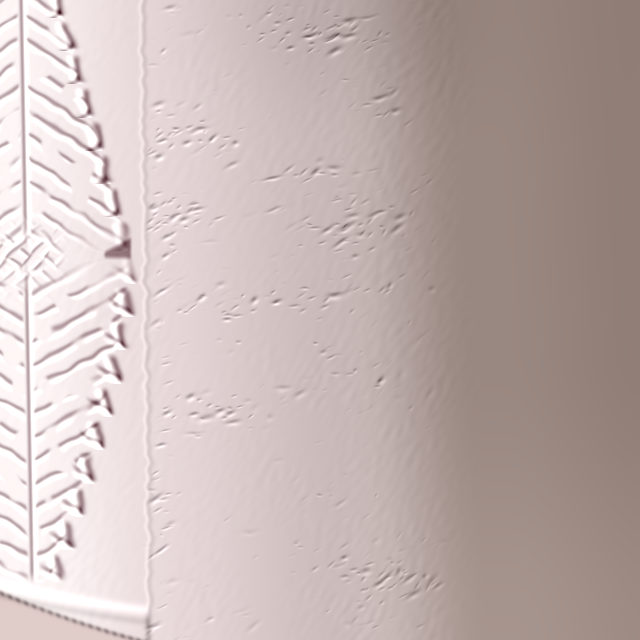
Reproduce this texture procedurally as a Shadertoy shader.

```glsl
// Side-lit pale plaster cylinder with a carved leaf, a raised seam, a base moulding and small dents.
const vec3 LIT = vec3(1.0, 0.965, 0.965);
const vec3 PALE = vec3(0.91, 0.85, 0.855);
const vec3 MID = vec3(0.775, 0.715, 0.71);
const vec3 SHADE = vec3(0.60, 0.53, 0.505);
const vec3 DEEP = vec3(0.565, 0.495, 0.465);
const vec3 BASE = vec3(0.88, 0.80, 0.79);
const vec3 CUT_TINT = vec3(0.36, 0.42, 0.40);
const float LEAF_MID = 0.6;     // height of the widest part
const float RIB_STEP = 0.037;   // spacing of the leaf ribs
const float RIM_STEP = 0.052;   // height of one rim tooth
const float DENT_CELL = 0.025;  // spacing of the dent lattice
const float DENT_DEPTH = 0.25;
const float GRAIN_DEPTH = 0.035;

// Dent clusters: centre and radii
const vec4 CLUSTERS[12] = vec4[12](
  vec4(0.50, 0.945, 0.13, 0.025), vec4(0.29, 0.79, 0.08, 0.02),
  vec4(0.60, 0.83, 0.03, 0.025), vec4(0.48, 0.725, 0.06, 0.015),
  vec4(0.28, 0.66, 0.06, 0.03), vec4(0.57, 0.655, 0.09, 0.035),
  vec4(0.57, 0.555, 0.10, 0.014), vec4(0.36, 0.525, 0.11, 0.02),
  vec4(0.51, 0.455, 0.025, 0.02), vec4(0.56, 0.41, 0.05, 0.018),
  vec4(0.34, 0.36, 0.06, 0.03), vec4(0.60, 0.10, 0.08, 0.05));

vec2 hash2(vec2 p) {
  vec3 q = fract(p.xyx * vec3(0.1031, 0.1030, 0.0973));
  q += dot(q, q.yzx + 33.33);
  return fract((q.xx + q.yz) * q.zy);
}

float corner(vec2 i, vec2 f, vec2 o) { return dot(hash2(i + o) * 2.0 - 1.0, f - o); }

float gradientNoise(vec2 p) {
  vec2 i = floor(p), f = fract(p), u = f * f * (3.0 - 2.0 * f), o = vec2(0, 1);
  return mix(mix(corner(i, f, o.xx), corner(i, f, o.yx), u.x),
             mix(corner(i, f, o.xy), corner(i, f, o.yy), u.x), u.y);
}

float bell(float d, float w) { return exp(-d * d / (w * w)); }

// Dark cut with a lit lip on its negative side
float groove(float d, float w) { return 0.65 * bell(d + 2.0 * w, w) - bell(d, w); }

vec3 wallColor(vec2 p) {
  float x = p.x + 0.05 * (p.y - 0.5);
  vec3 c = mix(LIT, PALE, smoothstep(0.02, 0.27, x));
  c = mix(c, MID, smoothstep(0.2, 0.58, x));
  c = mix(c, SHADE, smoothstep(0.54, 0.74, x));
  c = mix(c, DEEP, smoothstep(0.78, 1.0, x));
  c += 0.05 * smoothstep(0.45, 0.0, p.y) * smoothstep(0.45, 0.75, p.x);
  return c - 0.05 * smoothstep(0.75, 1.0, p.y) * bell(p.x - 0.52, 0.22);
}

float dentDensity(vec2 p) {
  float density = 0.1 + 0.4 * gradientNoise(p * vec2(10, 20)) + 0.35 * bell(p.x - 0.245, 0.025);
  for (int i = 0; i < 12; i++) {
    vec2 q = (p - CLUSTERS[i].xy) / CLUSTERS[i].zw;
    density += 0.8 * exp(-dot(q, q));
  }
  return density * smoothstep(0.225, 0.24, p.x) * smoothstep(0.77, 0.65, p.x);
}

// Short slanted nicks, one per lattice cell
float dents(vec2 p, float size) {
  float sum = 0.0;
  for (int k = 0; k < 9; k++) {
    vec2 id = floor(p / size) + vec2(k % 3 - 1, k / 3 - 1);
    vec2 r = hash2(id + size * 900.0), s = hash2(id + 71.0);
    vec2 center = (id + r) * size, q = p - center;
    float angle = 0.75 * s.x + 0.35 * smoothstep(0.5, 0.68, center.x);
    vec2 axis = vec2(cos(angle), sin(angle));
    float across = dot(q, vec2(-axis.y, axis.x));
    float strength = smoothstep(s.y, s.y + 0.35, dentDensity(center));
    float taper = bell(dot(q, axis), size * mix(0.2, 0.5, r.y));
    sum += strength * taper * groove(across, size * mix(0.08, 0.13, r.x));
  }
  return sum;
}

float leafEdge(float y) {
  float rise = y - LEAF_MID;
  return 0.207 - (rise > 0.0 ? 0.28 * rise : 0.32 * pow(-rise, 1.4));
}

float leafRelief(vec2 p) {
  float upper = smoothstep(-0.01, 0.01, p.y - LEAF_MID);
  float waist = bell(p.y - LEAF_MID, 0.04);
  float side = p.x - mix(0.052, 0.033, p.y);
  float wobble = 0.008 * gradientNoise(p * 35.0);
  // Chevron ribs point up above the waist and down below it
  float slope = mix(-0.55, 0.65, upper);
  float t = (p.y + slope * abs(side) + wobble) / RIB_STEP;
  float ribs = groove((fract(t) - 0.5) * RIB_STEP, 0.0042);
  ribs *= smoothstep(-0.2, 0.0, gradientNoise(p * vec2(28, 24) + 4.0));
  ribs *= smoothstep(0.003, 0.01, abs(side)) * smoothstep(0.0, 0.01, leafEdge(p.y) - p.x);
  float spine = groove(-side, 0.0032);
  // Stepped rim: an upright stroke per tooth with a tail into the leaf
  float k = p.y / RIM_STEP + 0.3, f = fract(k);
  float inward = leafEdge((floor(k) + 0.3) * RIM_STEP) + 0.01 * (0.5 - f) + wobble - p.x;
  float rim = groove(-inward, 0.0055) * smoothstep(0.0, 0.15, f) * smoothstep(0.95, 0.7, f);
  float tail = groove((f - 0.2) * RIM_STEP + slope * inward, 0.005);
  rim += 0.8 * tail * smoothstep(-0.003, 0.003, inward) * smoothstep(0.035, 0.02, inward);
  // Broken crossed cuts and a dark notch at the waist
  vec2 cuts = (fract((vec2(p.x + p.y, p.x - p.y) + wobble) / 0.03) - 0.5) * 0.03;
  float pick = smoothstep(-0.1, 0.1, gradientNoise(p * 45.0));
  float crossed = mix(groove(cuts.x, 0.004), groove(cuts.y, 0.004), pick) * smoothstep(0.11, 0.07, p.x);
  vec2 n = p - vec2(0.184, 0.607);
  float notch = smoothstep(0.005, -0.005, abs(n.y - 0.25 * n.x) - 0.01 - 0.28 * n.x);
  notch *= smoothstep(0.024, 0.017, abs(n.x));
  float carving = mix(0.8 * (ribs + spine) + rim, 0.75 * crossed + 0.2 * rim, waist);
  return smoothstep(0.085, 0.11, p.y) * carving - notch;
}

void mainImage(out vec4 fragColor, in vec2 fragCoord) {
  vec2 p = fragCoord / iResolution.xy;
  vec3 color = wallColor(p);
  // Patchy slanted stucco
  vec2 g = mat2(22, 83, 39, -48) * p;
  float grain = gradientNoise(g) - gradientNoise(g + vec2(0.1, 0.45));
  float patches = 0.5 + 1.2 * gradientNoise(p * 11.0) + 0.6 * bell(p.x - 0.62, 0.1);
  color += GRAIN_DEPTH * grain * max(patches, 0.0) * smoothstep(0.78, 0.66, p.x);
  // Nicks at two sizes, slightly bent
  vec2 bent = p + 0.004 * gradientNoise(p * 60.0);
  float nicks = dents(bent, DENT_CELL) + 0.7 * dents(bent, 0.6 * DENT_CELL);
  color += DENT_DEPTH * nicks * mix(1.0, 0.55, smoothstep(0.45, 0.72, p.x));
  // Carved leaf
  color += CUT_TINT * leafRelief(p) * smoothstep(0.235, 0.21, p.x);
  // Ragged vertical seam
  float seam = p.x - mix(0.231, 0.219, p.y) - 0.008 * gradientNoise(vec2(3.3, p.y * 60.0));
  color += smoothstep(0.03, 0.06, p.y) * (0.06 * bell(seam, 0.003) - 0.07 * bell(seam - 0.006, 0.004));
  // Base moulding with a roped lower line
  float inside = smoothstep(0.236, 0.228, p.x);
  float ridge = p.y - 0.088 + 0.24 * p.x - 0.25 * p.x * p.x;
  float rope = p.y - 0.074 + 0.42 * p.x - 0.35 * p.x * p.x;
  color = mix(color, BASE, inside * smoothstep(0.006, -0.006, rope));
  color += inside * (0.12 * bell(ridge, 0.008) - 0.08 * bell(ridge + 0.018, 0.006));
  color -= inside * bell(rope, 0.004) * (0.25 + 0.08 * sin(p.x * 500.0));
  color -= 0.2 * bell(p.x - 0.232, 0.005) * smoothstep(0.055, 0.03, p.y);
  fragColor = vec4(clamp(color, 0.0, 1.0), 1.0);
}
```
